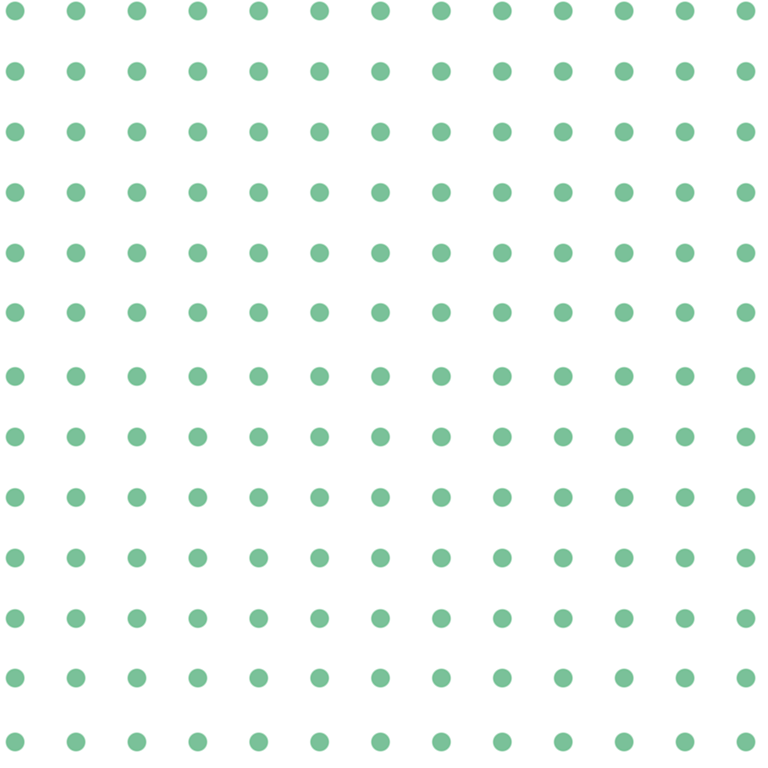
Reproduce this pattern procedurally as a three.js fragment shader.

```glsl
varying vec2 vUv;

// Distance from the nearest dot centre in a 13 by 13 grid
float dotDistance(vec2 p) {
  float column = floor((p.x - 0.0197) / 0.0793 + 0.5);
  float dx = p.x - 0.0197 - column * 0.0793;

  // Rows run down in blocks of six, the last one set slightly high
  float down = 1.0 - p.y - 0.0143;
  float block = floor((down + 0.0394) / 0.4759);
  float local = down - block * 0.4759;
  float row = min(floor(local / 0.0788 + 0.5), 5.0);
  float dy = local - row * 0.0788 + 0.0013 * step(4.5, row);

  return length(vec2(dx, dy));
}

void main() {
  float d = dotDistance(vUv);

  // Flat green with a slightly deeper rim
  vec3 green = mix(vec3(0.48, 0.755, 0.6), vec3(0.44, 0.75, 0.57),
                   smoothstep(0.0088, 0.0108, d));

  // Soft-edged dots on white
  float coverage = 1.0 - smoothstep(0.0106, 0.0136, d);
  gl_FragColor = vec4(mix(vec3(1.0), green, coverage), 1.0);
}
```
